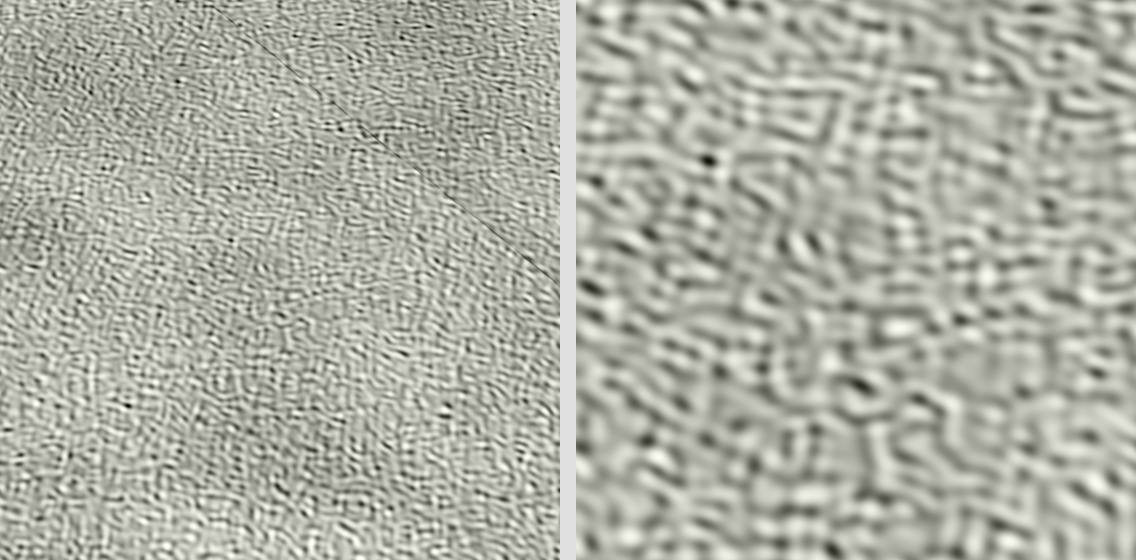
Left, the full canvas; right, a detail of the centre.
Give the GLSL for this texture, as a Shadertoy shader.

```glsl
const float TAU = 6.2831853;
const vec3 PILE_COLOR = vec3(0.690, 0.695, 0.651);
const float HORIZON = 4.0;                  // height of the vanishing line
const vec2 CELL_DENSITY = vec2(140.0, 490.0);

// Two crossing wave sets: angle of travel, waves per cell, strength
const vec3 ROWS = vec3(1.19, 1.55, 1.3);
const vec3 COLUMNS = vec3(-0.08, 1.17, 1.0);

vec3 hash3(vec2 p) {
    vec3 q = fract(p.xyx * vec3(0.1031, 0.1030, 0.0973));
    q += dot(q, q.yxz + 33.33);
    return fract((q.xxy + q.yzz) * q.zyx);
}

float valueNoise(vec2 p) {
    vec2 cell = floor(p), f = fract(p);
    f = f * f * (3.0 - 2.0 * f);
    float low = mix(hash3(cell).x, hash3(cell + vec2(1, 0)).x, f.x);
    float high = mix(hash3(cell + vec2(0, 1)).x, hash3(cell + vec2(1, 1)).x, f.x);
    return mix(low, high, f.y);
}

// Layered noise, roughly -0.5 to 0.5
float cloud(vec2 p) {
    float sum = 0.0, amplitude = 0.55;
    for (int i = 0; i < 4; i++) {
        sum += amplitude * (valueNoise(p) - 0.5);
        p = mat2(1.6, 1.2, -1.2, 1.6) * p + 7.3;
        amplitude *= 0.55;
    }
    return sum;
}

// One windowed ripple; seed varies its direction, pitch and phase
float ripple(vec2 offset, vec3 wave, float turn, vec3 seed) {
    float window = max(1.0 - dot(offset, offset), 0.0);
    float angle = wave.x + turn + 0.8 * (seed.x - 0.5);
    float pitch = wave.y * mix(0.75, 1.25, seed.y);
    float phase = dot(offset, vec2(cos(angle), sin(angle))) * pitch + seed.z;
    return wave.z * window * window * window * cos(TAU * phase);
}

// Dense scattered ripples of both sets add up to separate slanted dots
float weave(vec2 p, float turn) {
    vec2 cell = floor(p);
    float sum = 0.0;
    for (int y = -1; y <= 1; y++)
    for (int x = -1; x <= 1; x++)
    for (int k = 0; k < 4; k++) {
        vec2 id = cell + vec2(x, y);
        vec2 key = id + vec2(311.0, 197.0) * float(k);
        vec2 center = id + hash3(key + 57.0).xy;
        vec3 wave = k < 2 ? ROWS : COLUMNS;
        sum += ripple(p - center, wave, turn, hash3(key + 173.0));
    }
    return sum;
}

// Signed distance to the line through a and b, positive above it
float lineDistance(vec2 p, vec2 a, vec2 b) {
    vec2 along = normalize(b - a);
    return dot(p - a, vec2(-along.y, along.x));
}

vec2 groundPlane(vec2 uv) {
    return vec2(uv.x - 0.5, 1.0) / (HORIZON - uv.y);
}

void mainImage(out vec4 fragColor, in vec2 fragCoord) {
    vec2 uv = fragCoord / iResolution.xy;

    // Seam between the two carpet pieces
    float wobble = 0.003 * (valueNoise(uv * 35.0) - 0.5);
    float seamDistance = lineDistance(uv, vec2(0.365, 1.0), vec2(1.0, 0.49)) + wobble;
    float farPiece = smoothstep(-0.004, 0.004, seamDistance);

    // Pile in perspective, rows falling to the right
    float turn = 0.5 * (valueNoise(uv * 6.0 + 21.0) - 0.5) + 0.08 * farPiece;
    float grain = weave(groundPlane(uv) * CELL_DENSITY + 40.0, turn);
    grain -= 0.07 * grain * grain;

    // Worn patches, with stronger contrast where they are dark
    float wear = cloud(uv * vec2(3.2, 5.0) + vec2(uv.y * 1.5, 3.0));
    float shade = 0.25 * wear + 0.03 * (0.5 - uv.y);
    float shadow = smoothstep(0.16, 0.0, seamDistance) * farPiece;
    shade -= 0.06 * shadow * smoothstep(0.4, 0.95, uv.x);
    float contrast = 0.101 - 0.04 * wear + 0.012 * (0.5 - uv.y);

    // Soft broken seam shadow
    float broken = smoothstep(0.2, 0.75, valueNoise(uv * 75.0 + 5.0));
    float seam = (1.0 - smoothstep(0.0, 0.003, abs(seamDistance))) * mix(0.3, 1.0, broken);

    vec3 color = PILE_COLOR + shade + contrast * grain - 0.24 * seam;
    fragColor = vec4(clamp(color, 0.0, 1.0), 1.0);
}
```
